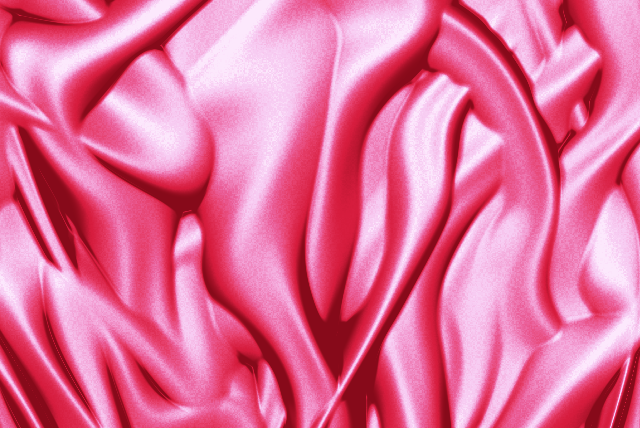
Write a WebGL 1 fragment shader that draws this texture.

```glsl
precision highp float;
// Draped pink satin: rounded folds bent by layered sine warps are joined into
// one height field. Its slope gives the sheen, its hollows give the shadows,
// and the resulting tone runs through a crimson-to-pale-pink ramp.
uniform vec2 u_resolution;

const float PI = 3.14159265;

// Shape of the cloth, in units of canvas height
const float FOLD_SLOPE = 1.65;   // steepness of the folds
const float FOLD_SKEW = 0.075;   // how far folds lean to one side
const float CREASE_ROUND = 0.04; // softness of the valleys
const float JOIN_WIDTH = 0.009;  // softness where folds overlap
const float WARP_BEND = 0.62;    // strength of the curves
const float WARP_SCALE = 3.3;    // frequency of the widest curve
const float FAN_SPREAD = 0.50;   // how far folds spread towards the top
const float RIPPLE_SLOPE = 0.32; // small waves riding on the folds
const float RIPPLE_FREQ = 34.0;

// Light and surface
const vec2 LIGHT_TILT = vec2(0.22, -0.28);
const float SHEEN_WIDTH = 0.46;
const float SHADOW_DEPTH = 0.85;
const float GRAIN_CELLS = 340.0;
const float GRAIN_AMOUNT = 0.09;

// Colours from shadow to highlight
const vec3 WINE = vec3(0.53, 0.04, 0.10);
const vec3 CRIMSON = vec3(0.84, 0.11, 0.24);
const vec3 ROSE = vec3(0.90, 0.24, 0.41);
const vec3 PINK = vec3(0.92, 0.38, 0.61);
const vec3 ORCHID = vec3(0.95, 0.61, 0.82);
const vec3 PALE = vec3(0.97, 0.80, 0.95);
const vec3 GLEAM = vec3(0.99, 0.91, 0.99);

float hash(vec2 cell) {
  return fract(sin(dot(cell, vec2(12.99, 78.23))) * 43758.5);
}

// Bends space with ever finer sines
vec2 warp(vec2 p, float seed) {
  float freq = WARP_SCALE;
  for (int i = 0; i < 3; i++) {
    vec2 phase = vec2(seed, 1.7 * seed + 2.0) + 1.9 * float(i);
    p += WARP_BEND / freq * sin(freq * p.yx * vec2(1.0, 1.2) + phase);
    freq *= 1.7;
  }
  return p;
}

// One family of leaning folds; the height is zero in each valley
float folds(vec2 p, float angle, float freq, float seed) {
  vec2 q = warp(p, seed);
  float c = cos(angle), s = sin(angle);
  q = vec2(c * q.x + s * q.y, c * q.y - s * q.x);
  float across = freq * q.x + 0.25 * sin(2.1 * q.y + seed);
  across += FOLD_SKEW * sin(2.0 * PI * across + 1.0);
  float size = 0.72 + 0.36 * sin(2.4 * floor(across) + 2.6 * q.y + seed);
  float arch = abs(sin(PI * across));
  arch = arch * arch / (arch + CREASE_ROUND);
  float ripple = sin(RIPPLE_FREQ * q.x + 2.0 * sin(5.0 * q.y + seed));
  return FOLD_SLOPE * size * arch / (PI * freq)
       + RIPPLE_SLOPE / RIPPLE_FREQ * ripple * arch;
}

float smoothMax(float a, float b) {
  float h = max(JOIN_WIDTH - abs(a - b), 0.0) / JOIN_WIDTH;
  return max(a, b) + 0.25 * h * h * JOIN_WIDTH;
}

float cloth(vec2 p) {
  p.x = (p.x - 0.75) / (1.0 + FAN_SPREAD * (p.y - 0.5));
  float h = folds(p, 0.20, 3.1, 0.6);
  h = smoothMax(h, folds(p, -0.50, 3.7, 3.9));
  return smoothMax(h, folds(p, 0.70, 4.2, 8.2) - 0.006);
}

vec3 satin(float t) {
  vec3 c = mix(WINE, CRIMSON, smoothstep(0.04, 0.145, t));
  c = mix(c, ROSE, clamp((t - 0.145) / 0.175, 0.0, 1.0));
  c = mix(c, PINK, clamp((t - 0.32) / 0.20, 0.0, 1.0));
  c = mix(c, ORCHID, clamp((t - 0.52) / 0.175, 0.0, 1.0));
  c = mix(c, PALE, clamp((t - 0.695) / 0.175, 0.0, 1.0));
  return mix(c, GLEAM, smoothstep(0.89, 1.0, t));
}

void main() {
  vec2 p = gl_FragCoord.xy / u_resolution.y;

  // Slope from close samples, hollows from wide ones
  vec2 near = vec2(0.003, 0.0), wide = vec2(0.020, 0.0);
  vec2 slope = vec2(cloth(p + near.xy) - cloth(p - near.xy),
                    cloth(p + near.yx) - cloth(p - near.yx)) / (2.0 * near.x);
  float around = cloth(p + wide.xy) + cloth(p - wide.xy)
               + cloth(p + wide.yx) + cloth(p - wide.yx);
  float hollow = 0.25 * around - cloth(p);

  // Sheen peaks where the cloth faces the light
  vec2 tilt = slope - LIGHT_TILT;
  float tone = 1.0 / (1.0 + dot(tilt, tilt) / SHEEN_WIDTH);
  tone += 0.07 * sin(2.3 * p.x + 3.4) * sin(3.1 * p.y + 0.8);
  tone *= 1.0 - SHADOW_DEPTH * smoothstep(0.001, 0.014, hollow);

  // Fine weave
  float grain = hash(floor(p * GRAIN_CELLS)) - 0.5;
  tone += GRAIN_AMOUNT * grain * smoothstep(0.05, 0.4, tone);

  gl_FragColor = vec4(satin(clamp(tone, 0.0, 1.0)), 1.0);
}
```
